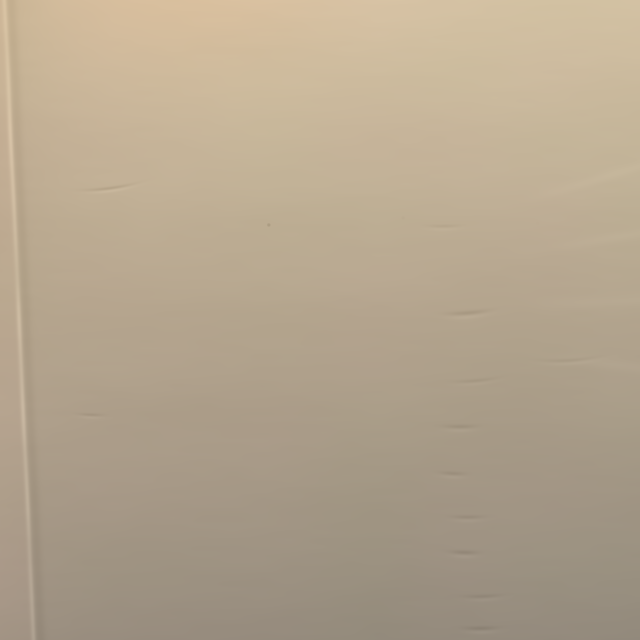
Reproduce this texture procedurally as a Shadertoy shader.

```glsl
// A smooth painted wall lit warmly from above, fading to grey below.
// A vertical gradient carries soft mottling, a raised seam on the left,
// and short embossed creases scattered along a column on the right.

float hash(vec2 p) {
    return fract(sin(dot(p, vec2(127.1, 311.7))) * 43758.5453);
}

float noise(vec2 p) {
    vec2 i = floor(p), f = fract(p);
    f = f * f * (3.0 - 2.0 * f);
    return mix(mix(hash(i), hash(i + vec2(1, 0)), f.x),
               mix(hash(i + vec2(0, 1)), hash(i + vec2(1, 1)), f.x), f.y);
}

// Thin dent: a shadow line with a paler lip beneath it
float crease(vec2 p, float slope, float halfLength, float thickness) {
    float across = (p.y - slope * p.x - 1.5 * p.x * p.x) / thickness;
    float along = p.x / halfLength;
    float lip = across + 1.9;
    return exp(-along * along) * (0.55 * exp(-lip * lip) - exp(-across * across));
}

void mainImage(out vec4 fragColor, in vec2 fragCoord) {
    vec2 uv = fragCoord / iResolution.xy;

    // Light falling from the top
    vec3 low = vec3(0.585, 0.545, 0.490);
    vec3 middle = vec3(0.705, 0.645, 0.555);
    vec3 high = vec3(0.835, 0.760, 0.640);
    vec3 wall = uv.y < 0.5 ? mix(low, middle, uv.y * 2.0)
                           : mix(middle, high, uv.y * 2.0 - 1.0);

    // Peach glow at the top, cooler right side, dimmer upper left
    vec2 glow = (uv - vec2(0.29, 1.02)) / vec2(0.24, 0.13);
    wall += vec3(0.022, -0.004, -0.014) * exp(-dot(glow, glow));
    wall += vec3(-0.014, -0.006, -0.002) * (uv.x - 0.4);
    wall -= vec3(0.055, 0.055, 0.050) * exp(-uv.x * 9.0) * smoothstep(0.35, 1.0, uv.y);
    wall += vec3(0.030, 0.024, 0.022) * exp(-uv.x * 6.0) * (1.0 - smoothstep(0.0, 0.6, uv.y));

    // Faint brushed mottling and colour drift
    wall += 0.009 * (noise(uv * vec2(5.0, 14.0)) - 0.5);
    wall += 0.005 * (noise(uv * vec2(22.0, 90.0)) - 0.5);
    wall += vec3(0.006, -0.003, 0.005) * (noise(uv * vec2(7.0, 9.0) + 31.0) - 0.5);

    // Raised seam leaning right towards the floor
    float seamX = 0.007 + 0.046 * (1.0 - uv.y) + 0.0015 * (noise(vec2(3.0, uv.y * 9.0)) - 0.5);
    float seam = uv.x - seamX;
    wall += vec3(0.085, 0.080, 0.075) * exp(-pow(seam / 0.0038, 2.0))
          * (0.7 + 0.5 * noise(vec2(8.0, uv.y * 14.0)));
    wall -= 0.028 * exp(-pow((seam - 0.011) / 0.008, 2.0));
    wall += vec3(0.022, 0.012, 0.012) * (1.0 - smoothstep(-0.006, 0.0, seam));

    // Creases down the right-hand column
    float relief = 0.0;
    for (int i = 0; i < 9; i++) {
        float k = float(i);
        float r = hash(vec2(k, 4.0)), s = hash(vec2(k, 9.0));
        float y = 0.66 - 0.64 * pow(k / 8.0, 0.7) + 0.03 * (s - 0.5);
        vec2 centre = vec2(0.76 - 0.09 * y + 0.06 * (r - 0.5), y);
        relief += (0.4 + 0.6 * s) * crease(uv - centre, 0.16 * (r - 0.3),
                                         0.018 + 0.016 * r, 0.0026 + 0.0015 * s);
    }

    // A few stray marks on the left and far right
    relief += 0.85 * crease(uv - vec2(0.172, 0.706), 0.13, 0.034, 0.0024);
    relief += 0.60 * crease(uv - vec2(0.142, 0.352), -0.04, 0.018, 0.0024);
    relief += 0.45 * crease(uv - vec2(0.890, 0.437), 0.06, 0.040, 0.0028);
    wall += 0.062 * relief;

    // Broad pale folds fanning out to the right edge
    for (int i = 0; i < 4; i++) {
        float k = float(i);
        float slope = 0.30 - 0.14 * k;
        float foldY = 0.74 - 0.105 * k + slope * (uv.x - 1.0);
        float fold = (uv.y - foldY) / (0.007 + 0.003 * hash(vec2(k, 2.0)));
        wall += 0.014 * exp(-fold * fold) * smoothstep(0.78, 0.97, uv.x);
    }

    // Tiny specks
    for (int i = 0; i < 3; i++) {
        float k = float(i);
        vec2 spot = vec2(0.42 + 0.21 * k, 0.64 + 0.02 * hash(vec2(k, 6.0)));
        wall -= 0.07 * smoothstep(0.004, 0.001, length(uv - spot)) * hash(vec2(k, 5.0));
    }

    fragColor = vec4(clamp(wall, 0.0, 1.0), 1.0);
}
```
